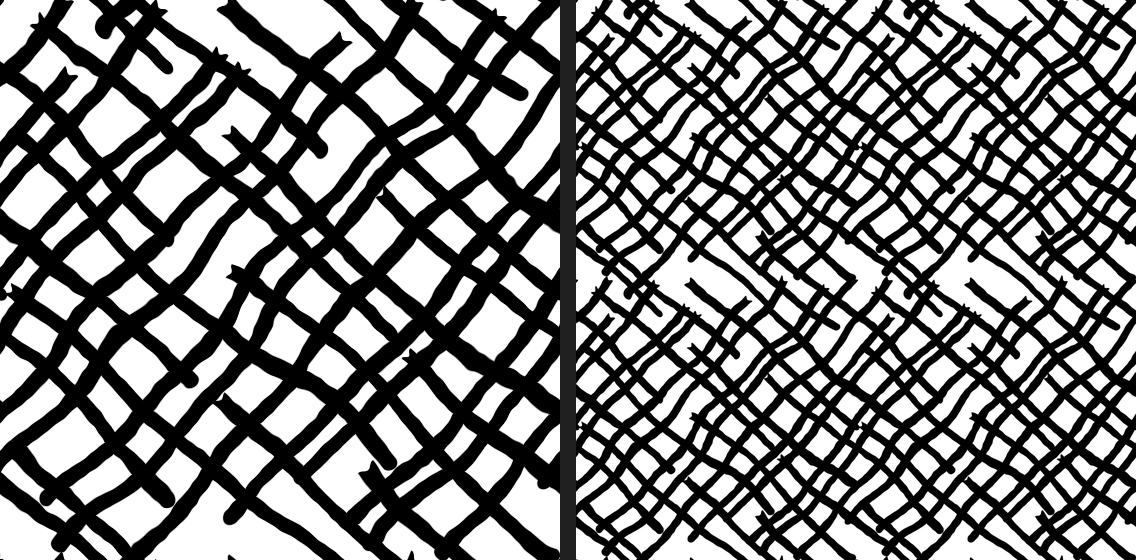
Left: one tile. Right: repeated 2 by 2.
This pattern is drawn by a three.js fragment shader. Its source:

```glsl
// Hand-inked cross hatching: two families of thick black strokes on white.
// Each family follows one closed line that winds round the tile on a whole-number
// slope; the line is cut into strokes that wander, shift sideways and end freely.
varying vec2 vUv;

const float TAU = 6.2831853;

float hash(vec2 p) {
  return fract(sin(dot(p, vec2(127.1, 311.7))) * 43758.5453);
}

// Value noise that wraps after the given whole number of cells.
float wrapNoise(vec2 uv, float cells) {
  vec2 p = uv * cells;
  vec2 i = floor(p);
  vec2 f = fract(p);
  f = f * f * (3.0 - 2.0 * f);
  vec2 lo = mod(i, cells);
  vec2 hi = mod(i + 1.0, cells);
  return mix(mix(hash(lo), hash(vec2(hi.x, lo.y)), f.x),
             mix(hash(vec2(lo.x, hi.y)), hash(hi), f.x), f.y);
}

// Distance to the centre lines of one family. The whole-number vectors
// normal and along have determinant -1, so both coordinates wrap at 1.
float hatch(vec2 p, vec2 normal, vec2 along, float strokes, float seed) {
  float scale = length(normal);
  float unit = scale / strokes;
  float shear = dot(along, normal) / dot(normal, normal);
  float b = dot(p, normal);
  float nearestRow = floor(b + 0.5);
  float d = 1.0;

  for (int r = -1; r <= 1; r++) {
    float side = b - nearestRow - float(r);
    float t = (dot(p, along) - shear * side) * strokes;
    for (int c = -1; c <= 1; c++) {
      float cell = floor(t) + float(c);
      vec2 key = vec2(mod(cell, strokes), seed);
      float s = t - cell;

      // Sideways shift and slow wander of this stroke.
      float phase = TAU * hash(key + 3.7);
      float shift = 0.42 * (hash(key + 9.2) - 0.5)
                  + 0.09 * sin(s * 6.0 + phase)
                  + 0.035 * sin(s * 19.0 + phase * 2.0);
      float across = abs(side - shift) / scale;

      // One end is blunt and notched, the other one round.
      float before = (0.13 * hash(key + 5.1) - s) * unit
                   + 0.004 * cos(across * 250.0);
      float after = (s - 0.85 - 0.21 * hash(key + 7.4)) * unit;
      float blunt = max(across, before + 0.012);
      d = min(d, max(blunt, length(vec2(across, max(after, 0.0)))));
    }
  }
  return d;
}

void main() {
  // Broad bends shared by neighbouring strokes, then a small hand tremor.
  vec2 p = vUv;
  p += 0.010 * sin(TAU * (vUv.yx * 2.0 + vec2(0.13, 0.58)));
  p += 0.006 * sin(TAU * (vUv.yx * 3.0 + vUv * 2.0 + vec2(0.71, 0.27)));
  p += 0.006 * (vec2(wrapNoise(vUv, 24.0), wrapNoise(vUv.yx, 23.0)) - 0.5);

  float falling = hatch(p, vec2(7.0, 8.0), vec2(1.0, 1.0), 12.0, 1.0);
  float rising = hatch(p, vec2(9.0, -8.0), vec2(1.0, -1.0), 9.0, 2.0);

  // Rough ink edge, smoothed a little more on the paper side.
  float rough = 0.0038 * (wrapNoise(vUv, 60.0) - 0.5);
  float edge = min(falling, rising) + rough - 0.0142;
  float ink = 1.0 - smoothstep(-0.0016, 0.0018, edge);
  gl_FragColor = vec4(vec3(1.0 - ink * ink), 1.0);
}
```
